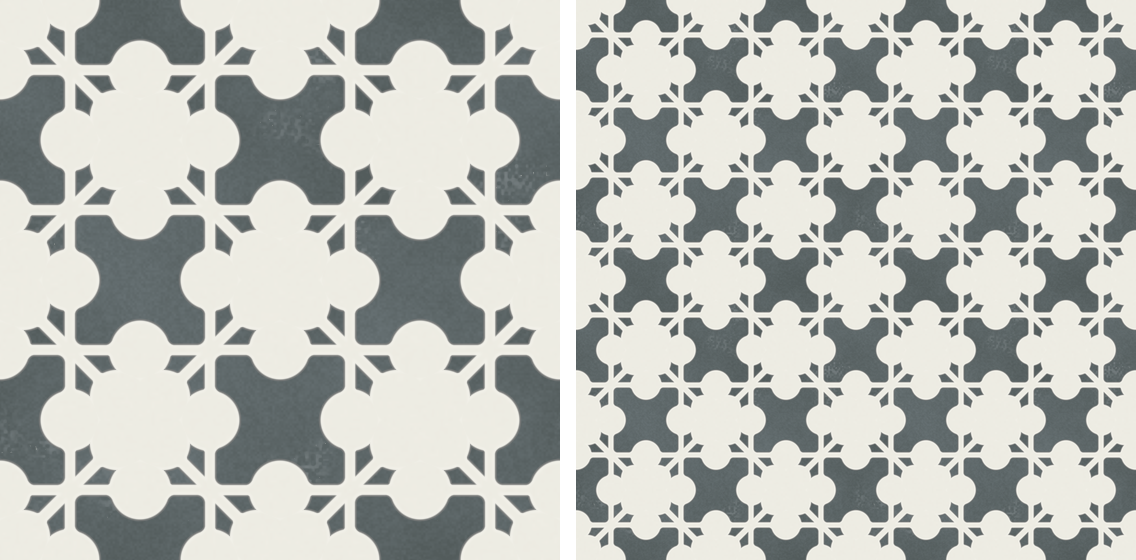
Left, the tile; right, the same tile 2 across and 2 down.
Reproduce this pattern procedurally as a three.js fragment shader.

```glsl
// Checkered cement tiles: worn slate crosses with round notches, cream rosettes with corner petals.
varying vec2 vUv;

const float CELLS = 4.0;         // cells across and down, two per repeat
const float LINE_HALF = 0.0385;  // half width of the cream lines, in cells
const float LOBE_RADIUS = 0.213; // round lobes centred on the cell sides

const vec3 CREAM = vec3(0.93, 0.925, 0.89);
const vec3 RIM = vec3(0.96, 0.955, 0.93);
const vec3 EDGE_GREY = vec3(0.49, 0.49, 0.485);
const vec3 SLATE_DARK = vec3(0.325, 0.36, 0.36);
const vec3 SLATE_LIGHT = vec3(0.405, 0.445, 0.455);
const vec3 SCUFF = vec3(0.53, 0.56, 0.57);

float hash(vec2 p) {
  return fract(sin(dot(p, vec2(127.1, 311.7))) * 43758.5453);
}

// Value noise that wraps over the unit square
float noise(vec2 uv, float period) {
  vec2 p = uv * period;
  vec2 i = floor(p);
  vec2 f = fract(p);
  f = f * f * (3.0 - 2.0 * f);
  vec2 a = mod(i, period);
  vec2 b = mod(i + 1.0, period);
  return mix(mix(hash(a), hash(vec2(b.x, a.y)), f.x),
             mix(hash(vec2(a.x, b.y)), hash(b), f.x), f.y);
}

float fbm(vec2 uv, float period) {
  float sum = 0.0;
  float weight = 0.5;
  for (int k = 0; k < 5; k++) {
    sum += weight * noise(uv, period);
    period *= 2.0;
    weight *= 0.5;
  }
  return sum / 0.97;
}

// Intersection of two distances with a rounded corner
float roundMax(float a, float b, float radius) {
  return min(max(a, b), -radius) + length(max(vec2(a, b) + radius, 0.0));
}

// Square with a round notch in each side
float crossDistance(vec2 p) {
  vec2 q = abs(p);
  float square = roundMax(q.x - 0.5 + LINE_HALF, q.y - 0.5 + LINE_HALF, 0.055);
  float lobes = LOBE_RADIUS - min(length(q - vec2(0.5, 0.0)), length(q - vec2(0.0, 0.5)));
  return roundMax(square, lobes, 0.035);
}

// Mirrored pair of petals in every corner
float petalDistance(vec2 p) {
  vec2 c = 0.5 - abs(p);
  c = vec2(max(c.x, c.y), min(c.x, c.y));
  float line = LINE_HALF + 0.002 - c.y;
  float diagonal = (0.062 - c.x + c.y) * 0.7071;
  float lobe = 0.225 - length(c - vec2(0.5, 0.0));
  float heart = 0.262 - length(c - vec2(0.345, 0.4));
  float wedge = roundMax(line, diagonal, 0.006);
  float tip = max(roundMax(wedge, lobe, 0.012), heart);
  return max(tip, roundMax(diagonal, heart, 0.012));
}

// Mottled slate with fine grain, pale scuffs and a few bright flecks
vec3 slate(vec2 uv, float tone) {
  float cloud = fbm(uv, 6.0);
  float grain = noise(uv, 256.0) - 0.5;
  float weave = noise(uv + 0.37, 128.0) - 0.5;
  float shade = 0.5 + 1.1 * (cloud - 0.5) + 0.35 * (tone - 0.5);
  shade += 0.35 * grain + 0.2 * weave;
  vec3 color = mix(SLATE_DARK, SLATE_LIGHT, clamp(shade, 0.0, 1.0));
  float patchy = smoothstep(0.55, 0.78, fbm(uv + 0.61, 8.0));
  float speckle = smoothstep(0.35, 0.9, noise(uv + 0.19, 160.0));
  color = mix(color, SCUFF, 0.6 * patchy * speckle);
  float fleck = smoothstep(0.93, 1.0, noise(uv + 0.83, 180.0)) * patchy;
  return mix(color, CREAM, 0.5 * fleck);
}

void main() {
  // Cell grid with a cream rosette at the centre
  vec2 grid = (vUv - 0.5) * CELLS;
  vec2 cell = floor(grid + 0.5);
  vec2 p = grid - cell;
  float isCross = mod(cell.x + cell.y, 2.0);
  float d = mix(petalDistance(p), crossDistance(p), isCross);

  // Cream ground with a faint pale rim beside the slate
  float rim = 1.0 - smoothstep(0.012, 0.034, d);
  vec3 ground = mix(CREAM, RIM, 0.5 * rim);
  ground += 0.006 * (noise(vUv, 128.0) - 0.5);

  // Slate inlay fading through a worn grey edge
  vec3 inlay = slate(vUv, hash(mod(cell, CELLS) + 3.0));
  inlay = mix(inlay, EDGE_GREY, 0.8 * smoothstep(-0.016, -0.003, d));
  vec3 color = mix(inlay, ground, smoothstep(-0.005, 0.010, d));
  gl_FragColor = vec4(color, 1.0);
}
```
